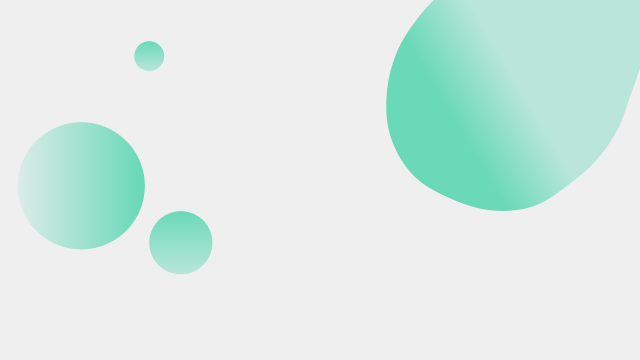
Reproduce this background procedurally as a WebGL 2 fragment shader.

```glsl
#version 300 es
precision highp float;
// Soft mint shapes on a pale grey ground: three gradient discs at the left
// and one large rounded blob at the upper right. Discs are distance functions;
// the blob is a smooth closed curve of radii spaced evenly around its centre.

uniform vec2 u_resolution;
out vec4 fragColor;

const float TAU = 6.2831853;
const vec3 GROUND = vec3(0.937);
const vec3 MINT = vec3(0.415, 0.850, 0.720);
const vec3 PALE_MINT = vec3(0.725, 0.902, 0.850);
const vec3 MIST = vec3(0.860, 0.928, 0.908);

// Blob radii, clockwise from the right, in canvas heights
const int KNOTS = 18;
const float RADII[KNOTS] = float[KNOTS](
    0.329, 0.308, 0.299, 0.301, 0.323, 0.335, 0.344, 0.362, 0.363,
    0.351, 0.341, 0.335, 0.348, 0.405, 0.475, 0.498, 0.475, 0.391);

float knot(int i) {
    return RADII[(i + KNOTS) % KNOTS];
}

// Catmull-Rom interpolation between the four nearest radii
float blobRadius(float angle) {
    float s = fract(angle / TAU) * float(KNOTS);
    int i = int(s);
    float t = s - float(i);
    float a = knot(i - 1), b = knot(i), c = knot(i + 1), d = knot(i + 2);
    return b + 0.5 * t * (c - a + t * (2.0 * a - 5.0 * b + 4.0 * c - d
                        + t * (3.0 * (b - c) + d - a)));
}

float blobDistance(vec2 p, vec2 centre) {
    vec2 q = p - centre;
    return length(q) - blobRadius(atan(-q.y, q.x));
}

float discDistance(vec2 p, vec2 centre, float radius) {
    return length(p - centre) - radius;
}

// Linear blend factor along one axis
float ramp(float start, float end, float x) {
    return clamp((x - start) / (end - start), 0.0, 1.0);
}

// Antialiased fill of a signed distance
vec3 paint(vec3 base, vec3 colour, float dist, float pixel) {
    return mix(base, colour, clamp(0.5 - dist / pixel, 0.0, 1.0));
}

// Disc shaded from mint at the top to pale mint at the bottom
vec3 paintDrop(vec3 base, vec2 p, vec2 centre, float radius, float pixel) {
    float fade = ramp(centre.y + radius, centre.y - radius, p.y);
    vec3 shade = mix(MINT, PALE_MINT, fade);
    return paint(base, shade, discDistance(p, centre, radius), pixel);
}

// Disc shaded from mist at the left through pale mint to mint
vec3 paintOrb(vec3 base, vec2 p, vec2 centre, float radius, float pixel) {
    float across = ramp(centre.x - radius, centre.x + radius, p.x);
    vec3 shade = mix(MIST, PALE_MINT, ramp(0.0, 0.30, across));
    shade = mix(shade, MINT, ramp(0.30, 0.97, across));
    return paint(base, shade, discDistance(p, centre, radius), pixel);
}

// Blob with a diagonal band between mint and pale mint
vec3 paintBlob(vec3 base, vec2 p, vec2 centre, float pixel) {
    float along = dot(p, vec2(0.86, 0.51));
    vec3 shade = mix(MINT, PALE_MINT, ramp(1.422, 1.628, along));
    return paint(base, shade, blobDistance(p, centre), pixel);
}

void main() {
    vec2 p = gl_FragCoord.xy / u_resolution.y;
    float pixel = 1.0 / u_resolution.y;

    vec3 colour = GROUND;
    colour = paintOrb(colour, p, vec2(0.2257, 0.4838), 0.1766, pixel);
    colour = paintDrop(colour, p, vec2(0.5023, 0.3257), 0.0877, pixel);
    colour = paintDrop(colour, p, vec2(0.4144, 0.8440), 0.0415, pixel);
    colour = paintBlob(colour, p, vec2(1.4259, 0.7454), pixel);
    fragColor = vec4(colour, 1.0);
}
```
